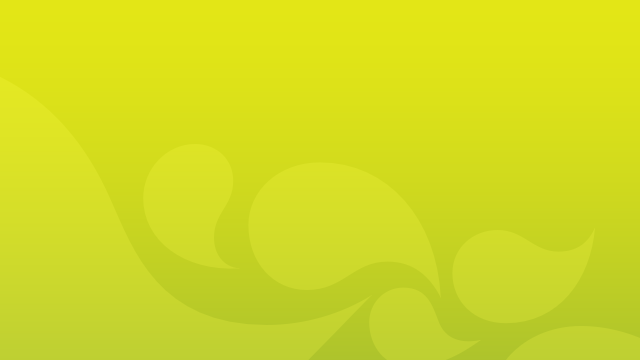
Reproduce this background procedurally as a WebGL 2 fragment shader.

```glsl
#version 300 es
precision highp float;

uniform vec2 u_resolution;
out vec4 fragColor;

const vec2 CANVAS = vec2(160.0, 90.0);
const vec3 LEMON = vec3(0.89, 0.902, 0.085);
const vec3 LEAF = vec3(0.68, 0.766, 0.172);
const vec3 SHEEN = vec3(1.0, 1.0, 0.3);
const float SHEEN_OPACITY = 0.2;
const int CURVE_STEPS = 16;

// A closed outline seen from one point: pen position, squared distance, inside sign
struct Outline {
    vec2 pen;
    float dist2;
    float side;
};

Outline moveTo(vec2 start) {
    return Outline(start, 1e6, 1.0);
}

void lineTo(inout Outline o, vec2 p, vec2 end) {
    vec2 edge = end - o.pen;
    vec2 rel = p - o.pen;
    float along = clamp(dot(rel, edge) / max(dot(edge, edge), 1e-8), 0.0, 1.0);
    vec2 gap = rel - edge * along;
    o.dist2 = min(o.dist2, dot(gap, gap));
    // Even-odd test along a horizontal ray
    bool spans = (o.pen.y > p.y) != (end.y > p.y);
    if (spans && rel.x * abs(edge.y) < edge.x * rel.y * sign(edge.y)) o.side = -o.side;
    o.pen = end;
}

vec2 bezier(vec2 a, vec2 b, vec2 c, vec2 d, float t) {
    float s = 1.0 - t;
    return s * s * s * a + 3.0 * s * t * (s * b + t * c) + t * t * t * d;
}

void curveTo(inout Outline o, vec2 p, vec2 b, vec2 c, vec2 d) {
    vec2 a = o.pen;
    for (int i = 1; i <= CURVE_STEPS; i++) {
        lineTo(o, p, bezier(a, b, c, d, float(i) / float(CURVE_STEPS)));
    }
}

float coverage(Outline o, float pixel) {
    return clamp(0.5 - o.side * sqrt(o.dist2) / pixel, 0.0, 1.0);
}

// Long swoop rising to the left edge
float wave(vec2 p, float pixel) {
    vec2 start = vec2(-2.0, 71.7);
    Outline o = moveTo(start);
    lineTo(o, p, vec2(0.0, 70.8));
    curveTo(o, p, vec2(12.5, 64.6), vec2(21.5, 54.2), vec2(27.7, 40.0));
    curveTo(o, p, vec2(33.3, 27.5), vec2(39.6, 8.75), vec2(66.7, 8.75));
    curveTo(o, p, vec2(76.0, 8.75), vec2(85.4, 11.5), vec2(92.9, 16.2));
    lineTo(o, p, vec2(73.0, -4.2));
    lineTo(o, p, vec2(-2.0, -4.2));
    lineTo(o, p, start);
    return coverage(o, pixel);
}

// Low mound in the right corner
float mound(vec2 p, float pixel) {
    vec2 start = vec2(126.0, -0.6);
    Outline o = moveTo(start);
    curveTo(o, p, vec2(130.6, 5.6), vec2(137.9, 8.5), vec2(145.2, 8.5));
    curveTo(o, p, vec2(151.0, 8.5), vec2(156.9, 7.1), vec2(162.5, 4.4));
    lineTo(o, p, vec2(164.0, -4.0));
    lineTo(o, p, start);
    return coverage(o, pixel);
}

// Curled drop: out from the tip, round the bulb, back along the hollow
float drop(vec2 p, float pixel, vec2 tip, vec2 b1, vec2 c1, vec2 d1,
           vec2 b2, vec2 c2, vec2 d2, vec2 b3, vec2 c3, vec2 d3,
           vec2 b4, vec2 c4, vec2 d4, vec2 b5, vec2 c5) {
    Outline o = moveTo(tip);
    curveTo(o, p, b1, c1, d1);
    curveTo(o, p, b2, c2, d2);
    curveTo(o, p, b3, c3, d3);
    curveTo(o, p, b4, c4, d4);
    curveTo(o, p, b5, c5, tip);
    return coverage(o, pixel);
}

void main() {
    vec2 uv = gl_FragCoord.xy / u_resolution;
    vec2 p = uv * CANVAS;
    float pixel = CANVAS.y / u_resolution.y;

    float shape = max(wave(p, pixel), mound(p, pixel));
    shape = max(shape, drop(p, pixel, vec2(59.8, 22.9), vec2(45.8, 22.1), vec2(35.8, 30.0), vec2(35.8, 40.4),
        vec2(35.8, 47.9), vec2(41.7, 54.0), vec2(48.75, 54.0), vec2(54.2, 54.0), vec2(58.3, 50.2), vec2(58.3, 44.8),
        vec2(58.3, 38.5), vec2(53.5, 36.9), vec2(53.5, 30.6), vec2(53.5, 26.5), vec2(55.8, 23.3)));
    shape = max(shape, drop(p, pixel, vec2(110.2, 15.6), vec2(109.2, 35.4), vec2(96.9, 49.4), vec2(80.0, 49.4),
        vec2(69.6, 49.4), vec2(62.1, 42.3), vec2(62.1, 33.75), vec2(62.1, 24.4), vec2(68.3, 17.5), vec2(76.7, 17.5),
        vec2(86.0, 17.5), vec2(88.3, 24.6), vec2(96.9, 24.6), vec2(103.5, 24.6), vec2(107.5, 20.8)));
    shape = max(shape, drop(p, pixel, vec2(148.75, 33.1), vec2(147.7, 20.2), vec2(139.8, 9.2), vec2(126.5, 9.2),
        vec2(118.3, 9.2), vec2(113.1, 14.8), vec2(113.1, 21.7), vec2(113.1, 28.1), vec2(118.3, 32.5), vec2(124.4, 32.5),
        vec2(131.0, 32.5), vec2(133.3, 27.1), vec2(139.6, 27.1), vec2(144.4, 27.1), vec2(147.1, 29.4)));
    shape = max(shape, drop(p, pixel, vec2(120.2, 5.0), vec2(114.6, 1.0), vec2(109.4, -1.7), vec2(102.1, -1.7),
        vec2(96.25, -1.7), vec2(92.3, 3.5), vec2(92.3, 9.4), vec2(92.3, 14.2), vec2(96.0, 18.1), vec2(100.8, 18.1),
        vec2(106.9, 18.1), vec2(108.1, 13.5), vec2(109.6, 9.8), vec2(110.8, 6.25), vec2(114.0, 3.75)));

    // Vertical gradient under the translucent shapes
    vec3 ground = mix(LEMON, LEAF, pow(1.0 - uv.y, 1.5));
    fragColor = vec4(mix(ground, SHEEN, SHEEN_OPACITY * shape), 1.0);
}
```
